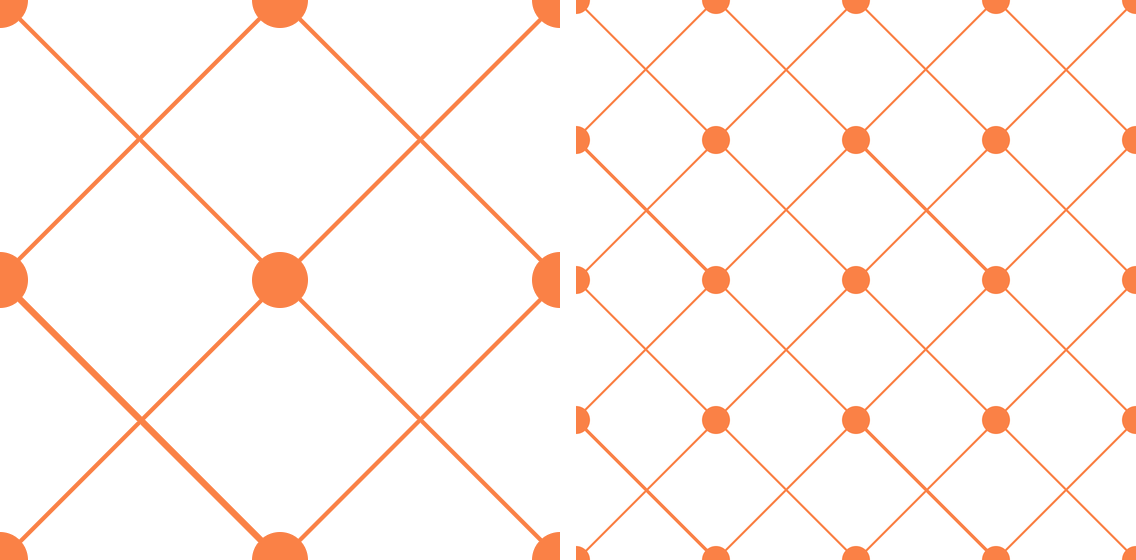
Left: one tile. Right: repeated 2 by 2.
Write a Shadertoy shader that draws this pattern.

```glsl
// Diagonal lattice with round dots at its nodes: every cell holds two crossing
// strokes, and the dots sit on the cell corners. Strokes slip slightly from cell
// to cell and one is heavier; the dots cover all stroke ends, so it tiles.

#define REPEATS 2.0                    // cells across and down
#define DOT_RADIUS 0.05                // lengths are fractions of the canvas
#define LINE_WIDTH 0.0076
#define HEAVY_WIDTH 0.0117
#define HEAVY_CELL vec2(0.0, 0.0)      // cell whose falling stroke is heavier
#define RISE_SLIP 0.0021               // offset of rising strokes, left column
#define FALL_SLIP 0.0008               // offset of falling strokes
#define INK vec3(0.98, 0.505, 0.275)
#define PAPER vec3(1.0)

// Signed distance to a straight stroke through the cell centre
float strokeDistance(vec2 p, vec2 normal, float slip, float width) {
    return abs(dot(p, normalize(normal)) - slip) - 0.5 * width;
}

// Signed distance to the nearest dot on the lattice corners
float dotDistance(vec2 grid) {
    vec2 toNode = (fract(grid + 0.5) - 0.5) / REPEATS;
    return length(toNode) - DOT_RADIUS;
}

void mainImage(out vec4 fragColor, in vec2 fragCoord) {
    vec2 grid = fragCoord / iResolution.xy * REPEATS;
    vec2 cell = mod(floor(grid), REPEATS);
    vec2 local = (fract(grid) - 0.5) / REPEATS;
    float pixel = 1.0 / min(iResolution.x, iResolution.y);

    // Variation between cells
    float riseSlip = cell.x < 0.5 ? RISE_SLIP * (1.0 - 2.0 * mod(cell.y, 2.0)) : 0.0;
    float fallWidth = distance(cell, HEAVY_CELL) < 0.5 ? HEAVY_WIDTH : LINE_WIDTH;

    // Crossing strokes and dots
    float rising = strokeDistance(local, vec2(1.0, -1.0), riseSlip, LINE_WIDTH);
    float falling = strokeDistance(local, vec2(1.0, 1.0), FALL_SLIP, fallWidth);
    float shape = min(min(rising, falling), dotDistance(grid));

    // Edge smoothing one pixel wide
    float coverage = clamp(0.5 - shape / pixel, 0.0, 1.0);
    fragColor = vec4(mix(PAPER, INK, coverage), 1.0);
}
```
